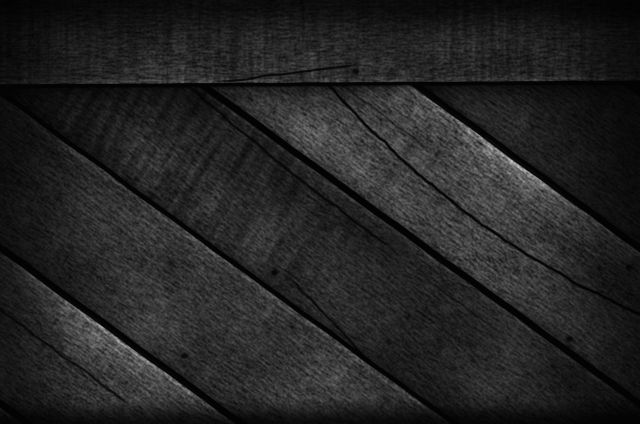
Reproduce this texture procedurally as a WebGL 1 fragment shader.

```glsl
precision highp float;
// Dark weathered planks: evenly spaced diagonal boards under one horizontal
// board. Stretched gradient noise makes the grain; curves in board space make
// the cracks; soft falloffs make the shadow and the vignette.
uniform vec2 u_resolution;

vec2 gradientAt(vec2 cell) {
  vec3 q = fract(cell.xyx * vec3(0.1031, 0.1030, 0.0973));
  q += dot(q, q.yzx + 33.33);
  float angle = 6.2832 * fract((q.x + q.y) * q.z);
  return vec2(cos(angle), sin(angle));
}

// Gradient noise, roughly -0.7 to 0.7
float noise(vec2 p) {
  vec2 i = floor(p), f = fract(p);
  vec2 u = f * f * f * (f * (f * 6.0 - 15.0) + 10.0);
  vec2 e = vec2(1.0, 0.0);
  float low = mix(dot(gradientAt(i), f), dot(gradientAt(i + e), f - e), u.x);
  float high = mix(dot(gradientAt(i + e.yx), f - e.yx), dot(gradientAt(i + 1.0), f - 1.0), u.x);
  return mix(low, high, u.y);
}

float fbm(vec2 p) {
  float sum = 0.0, gain = 0.6;
  for (int i = 0; i < 4; i++) {
    sum += gain * noise(p);
    p = p * 2.03 + 17.3;
    gain *= 0.55;
  }
  return sum;
}

// Wood texture around 1.0; the grain runs along x
float grain(vec2 p) {
  float fibres = noise(p * vec2(32.0, 150.0)) + 0.7 * noise(p * vec2(75.0, 210.0) + 40.0);
  float pores = noise(p * vec2(150.0, 170.0) + 9.0);
  return 1.0 + 0.55 * fibres + 0.45 * pores + 0.5 * fbm(p * vec2(4.0, 11.0));
}

// Thin line at signed offset, tapering at both ends of the span
float crack(float offset, float along, float from, float to, float width) {
  float span = smoothstep(from, from + 0.05, along) * (1.0 - smoothstep(to - 0.05, to, along));
  return span * (1.0 - smoothstep(width * 0.4, width + 0.003, abs(offset)));
}

float knot(vec2 p, vec2 center) {
  vec2 q = (p - center) * vec2(1.0, 1.25);
  float r = length(q) + 0.003 * noise(p * 80.0);
  return 0.75 * (1.0 - smoothstep(0.003, 0.012, r)) + 0.25 * exp(-r * r * 1500.0);
}

float diagonalBoards(vec2 p) {
  float pitch = 0.2963;
  vec2 board = vec2(dot(p, vec2(0.808, -0.590)), dot(p, vec2(0.590, 0.808)));
  float along = board.x;
  float lane = (board.y - 0.336 + 0.0025 * noise(vec2(along * 9.0, 3.0))) / pitch;
  float id = floor(lane), across = fract(lane);

  // Tone of each board
  float tone = id < -0.5 ? 0.25 : id < 0.5 ? 0.20 : id < 1.5 ? 0.155 : id < 2.5 ? 0.275 : 0.15;
  float pale = id < -0.5 || (id > 1.5 && id < 2.5) ? 1.0 : 0.0;
  tone *= 1.0 + pale * 0.4 * smoothstep(0.55, 1.0, across);
  tone *= 1.0 - 0.3 * pale * smoothstep(0.65, 1.2, along);
  tone *= grain(board + id * vec2(3.7, 0.0));
  tone *= 1.0 + 0.55 * fbm(p * 3.5 + id * 7.0);

  // Saw marks across the boards
  float marks = noise(vec2(along * 55.0 + across * 1.5, across * 2.0 + id * 9.0));
  float marked = id == 1.0 ? 1.0 - smoothstep(0.1, 0.6, along) : 0.15;
  tone *= 1.0 + 0.65 * marks * marked;
  tone *= 1.0 - 0.25 * marked * smoothstep(0.3, 0.8, across);

  // Long cracks
  float jitter = 0.005 * noise(vec2(along * 16.0, 5.0)) + 0.002 * noise(vec2(along * 60.0, 8.0));
  float bendPale = 2.415 + 0.82 * (along - 0.62) * (along - 0.62);
  float bendDark = 1.835 + 0.3 * (along - 0.45) * (along - 0.45);
  float split = crack((lane - bendPale) * pitch + jitter, along, 0.12, 1.15, 0.0025);
  split = max(split, 0.8 * crack((lane - bendDark) * pitch + jitter, along, -0.12, 0.52, 0.002));
  split = max(split, 0.8 * crack((lane - 1.168 + 0.62 * (along - 0.352)) * pitch + jitter, along, 0.33, 0.63, 0.0015));
  split = max(split, 0.8 * crack((lane + 0.4) * pitch + jitter, along, -0.3, 0.24, 0.002));
  split = max(split, 0.5 * crack((lane - 1.8) * pitch - jitter, along, 0.62, 0.85, 0.001));
  split = max(split, 0.5 * crack((lane - 2.65) * pitch - jitter, along, 0.16, 0.45, 0.001));
  tone *= 1.0 - 0.9 * split;

  // Gaps with a lit lower lip and a soft shade on the far side
  float gap = (lane - floor(lane + 0.5)) * pitch;
  tone *= 1.0 + 0.35 * smoothstep(-0.022, -0.01, gap) * (1.0 - step(0.0, gap));
  tone *= 1.0 - 0.5 * exp(-max(gap, 0.0) * 55.0) * step(0.0, gap);
  float halfWidth = abs(lane - 1.0) < 0.5 ? 0.0045 : 0.007;
  return tone * mix(0.06, 1.0, smoothstep(halfWidth - 0.001, halfWidth + 0.003, abs(gap)));
}

float topBoard(vec2 p, float height) {
  float saw = noise(vec2(p.x * 75.0, p.y * 5.0)) + 0.6 * noise(vec2(p.x * 130.0, p.y * 9.0));
  float tone = 0.165 * grain(p + 11.0) * (1.0 + 0.6 * saw * (0.6 + fbm(p * 4.0)));
  tone *= 1.0 + 0.5 * fbm(p * vec2(2.5, 6.0) + 3.0);
  float rise = p.y - 0.809 - 0.13 * (p.x - 0.54) + 0.004 * noise(p * 14.0);
  tone *= 1.0 - 0.8 * crack(rise, p.x, 0.5, 0.86, 0.0015);
  tone *= 1.0 + 0.3 * (1.0 - smoothstep(0.004, 0.014, height));
  return tone * mix(0.25, 1.0, smoothstep(0.0, 0.12, 1.0 - p.y));
}

void main() {
  vec2 p = gl_FragCoord.xy / u_resolution.y;
  float width = u_resolution.x / u_resolution.y;
  float height = p.y - 0.801 - 0.006 * p.x - 0.0015 * noise(vec2(p.x * 10.0, 1.0));

  // Cast shadow below the horizontal board
  float under = diagonalBoards(p) * (1.0 - 0.75 * exp(height * 22.0));
  under *= smoothstep(0.004, 0.013, -height);
  float tone = mix(under, topBoard(p, height), smoothstep(-0.002, 0.002, height));

  float knots = knot(p, vec2(0.647, 0.357)) + knot(p, vec2(0.435, 0.161)) + knot(p, vec2(1.343, 0.2));
  knots += knot(p, vec2(0.839, 0.831)) + knot(p, vec2(1.484, 0.369)) + 0.5 * knot(p, vec2(0.406, 0.382));
  tone *= 1.0 - 0.8 * min(knots, 1.0);

  // Vignette
  float side = min(p.x, width - p.x);
  tone *= mix(0.3, 1.0, smoothstep(-0.03, 0.34, side)) * mix(0.2, 1.0, smoothstep(0.0, 0.07, p.y));
  gl_FragColor = vec4(vec3(clamp(tone, 0.012, 1.0)), 1.0);
}
```
